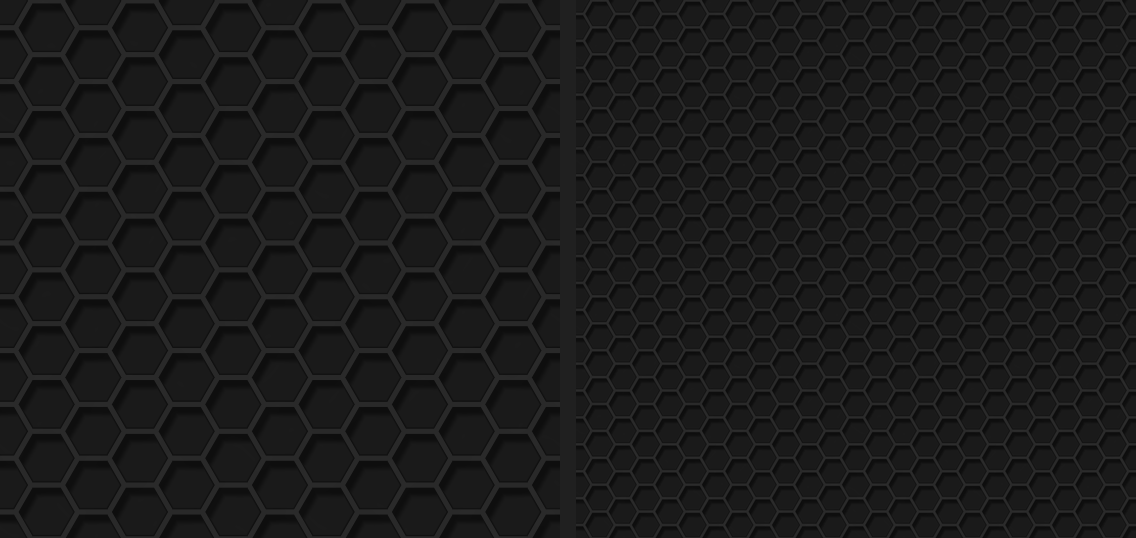
Left: one tile. Right: repeated 2 by 2.
This pattern is drawn by a Shadertoy shader. Its source:

```glsl
// Dark honeycomb grille: raised hexagonal rims over recessed, softly shadowed cells.

const vec2 REPEATS = vec2(6.0, 10.0);     // lattice periods across and down
const vec2 PERIOD = vec2(1.7320508, 1.0); // one period, in cell heights
const float PHASE = 0.016;                // vertical lattice offset
const float RIM_HALF = 0.048;             // half the rim width
const float TAU = 6.2831853;

const vec3 RIM_COLOR = vec3(0.162);
const vec3 FLOOR_COLOR = vec3(0.102);
const vec3 SHADOW_COLOR = vec3(0.056);

// Offset from the centre of the nearest cell in a flat-topped hexagonal lattice.
vec2 cellOffset(vec2 p, vec2 period) {
    vec2 a = mod(p + 0.5 * period, period) - 0.5 * period;
    vec2 b = mod(p, period) - 0.5 * period;
    return dot(a, a) < dot(b, b) ? a : b;
}

// Signed distance to a flat-topped hexagon, negative inside.
float hexagon(vec2 p, float apothem) {
    p = abs(p);
    return max(p.y, dot(p, vec2(0.8660254, 0.5))) - apothem;
}

// Faint mottling; whole frequencies make it wrap on both axes.
float mottling(vec2 uv) {
    vec2 a = TAU * uv;
    return (sin(7.0 * a.x + 3.0 * a.y + 2.0 * sin(5.0 * a.y))
          + sin(13.0 * a.y - 4.0 * a.x + 2.0 * sin(9.0 * a.x))) * 0.5;
}

// Cell floor, shaded by the top and left walls and a thin dark contour.
vec3 recess(vec2 q, float apothem, vec2 shadowShift) {
    float wall = -hexagon(q, apothem);
    float lit = -hexagon(q - shadowShift, apothem);
    float shade = 1.0 - smoothstep(-0.10, 0.035, lit);
    float contour = 1.0 - smoothstep(0.008, 0.040, wall);
    return mix(FLOOR_COLOR, SHADOW_COLOR, max(shade, 0.85 * contour));
}

void mainImage(out vec4 fragColor, in vec2 fragCoord) {
    vec2 uv = fragCoord / iResolution.xy;
    vec2 p = uv * REPEATS * PERIOD + vec2(0.0, PHASE);
    vec2 q = cellOffset(p, PERIOD);
    float pixel = REPEATS.y / iResolution.y;
    float apothem = 0.5 - RIM_HALF;

    vec3 color = recess(q, apothem, vec2(0.11, -0.18));
    float rim = smoothstep(-0.6 * pixel, 0.6 * pixel, hexagon(q, apothem));
    color = mix(color, RIM_COLOR, rim);
    color += 0.002 * mottling(uv);

    fragColor = vec4(color, 1.0);
}
```
